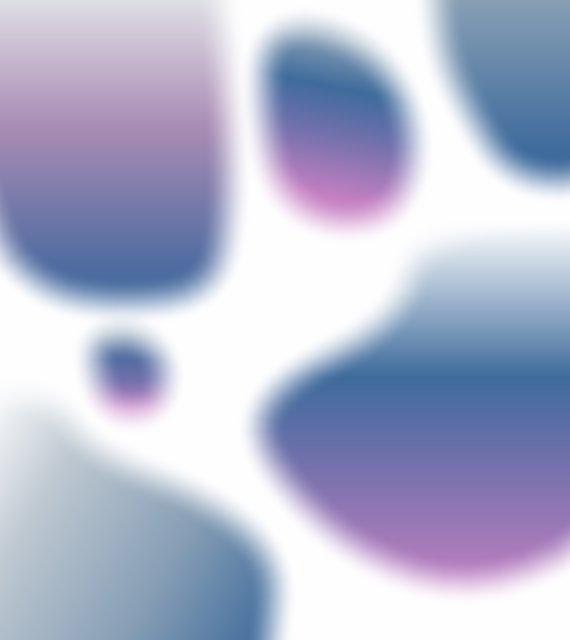
Write a WebGL 1 fragment shader that draws this background.

```glsl
precision highp float;
// Soft blurred blobs with blue, violet and orchid gradients on white.

uniform vec2 u_resolution;

// Lengths are in hundredths of the canvas height.
const float BLUR = 3.8;         // half width of the soft edges
const float TILT = 0.2;         // slant of the egg's gradient
const float DIAGONAL = 0.6;     // slant of the lower left gradient
const int STEPS = 5;            // straight pieces per curve span

const vec3 WHITE  = vec3(0.995, 0.995, 0.997);
const vec3 PALE   = vec3(0.87, 0.87, 0.895);
const vec3 SILVER = vec3(0.745, 0.785, 0.82);
const vec3 STEEL  = vec3(0.53, 0.62, 0.71);
const vec3 BLUE   = vec3(0.245, 0.42, 0.61);
const vec3 INDIGO = vec3(0.32, 0.425, 0.63);
const vec3 VIOLET = vec3(0.44, 0.44, 0.67);
const vec3 MAUVE  = vec3(0.665, 0.55, 0.71);
const vec3 ORCHID = vec3(0.77, 0.50, 0.76);

// Adds one outline piece: nearest squared distance and inside sign.
void addSegment(vec2 p, vec2 a, vec2 b, inout float nearest, inout float side) {
    vec2 edge = b - a;
    vec2 rel = p - a;
    vec2 gap = rel - edge * clamp(dot(rel, edge) / dot(edge, edge), 0.0, 1.0);
    nearest = min(nearest, dot(gap, gap));
    if ((a.y > p.y) != (b.y > p.y)) {
        float crossing = a.x + edge.x * (p.y - a.y) / edge.y;
        if (p.x < crossing) side = -side;
    }
}

// Coverage of a closed quadratic spline steered by eight control points.
float blob(vec2 p, vec2 c0, vec2 c1, vec2 c2, vec2 c3,
           vec2 c4, vec2 c5, vec2 c6, vec2 c7) {
    vec2 control[8];
    control[0] = c0; control[1] = c1; control[2] = c2; control[3] = c3;
    control[4] = c4; control[5] = c5; control[6] = c6; control[7] = c7;

    float nearest = 1e5;
    float side = 1.0;
    vec2 corner = c7;
    vec2 start = 0.5 * (c6 + c7);
    vec2 last = start;
    for (int i = 0; i < 8; i++) {
        vec2 finish = 0.5 * (corner + control[i]);
        for (int j = 1; j <= STEPS; j++) {
            float t = float(j) / float(STEPS);
            vec2 point = mix(mix(start, corner, t), mix(corner, finish, t), t);
            addSegment(p, last, point, nearest, side);
            last = point;
        }
        start = finish;
        corner = control[i];
    }
    return smoothstep(BLUR, -BLUR, side * sqrt(nearest));
}

// Four colour gradient with its stops in rising order.
vec3 ramp(float t, vec4 stops, vec3 a, vec3 b, vec3 c, vec3 d) {
    vec3 k = clamp((t - stops.xyz) / (stops.yzw - stops.xyz), 0.0, 1.0);
    return mix(mix(mix(a, b, k.x), c, k.y), d, k.z);
}

void main() {
    vec2 p = 100.0 * gl_FragCoord.xy / u_resolution.y;
    float depth = 100.0 - p.y;
    vec3 color = WHITE;

    // Upper left drop
    float mask = blob(p, vec2(32.0, 128.0), vec2(35.4, 87.0), vec2(35.9, 67.4),
        vec2(33.2, 54.4), vec2(19.5, 52.3), vec2(6.5, 54.4),
        vec2(-2.6, 64.8), vec2(-13.0, 120.0));
    color = mix(color, ramp(depth, vec4(0.0, 19.5, 41.0, 48.0),
        PALE, MAUVE, INDIGO, BLUE), mask);

    // Egg at the top
    mask = blob(p, vec2(50.1, 96.1), vec2(41.7, 94.5), vec2(40.9, 83.7),
        vec2(43.0, 70.1), vec2(52.1, 64.6), vec2(62.2, 66.8),
        vec2(65.1, 77.9), vec2(60.5, 90.2));
    color = mix(color, ramp(depth - TILT * (p.x - 52.7), vec4(6.0, 13.7, 21.0, 31.0),
        STEEL, BLUE, VIOLET, ORCHID), mask);

    // Upper right corner
    mask = blob(p, vec2(67.7, 107.8), vec2(68.8, 92.2), vec2(73.6, 81.8),
        vec2(79.7, 72.7), vec2(91.1, 71.1), vec2(104.0, 80.0),
        vec2(104.0, 113.0), vec2(78.0, 126.0));
    color = mix(color, mix(STEEL, BLUE, clamp(depth / 23.4, 0.0, 1.0)), mask);

    // Large wave on the right
    mask = blob(p, vec2(65.8, 64.8), vec2(62.8, 49.9), vec2(42.3, 39.5),
        vec2(39.7, 29.7), vec2(54.7, 13.4), vec2(75.5, 6.9),
        vec2(99.0, 19.3), vec2(104.0, 67.4));
    color = mix(color, ramp(depth, vec4(34.5, 59.0, 71.6, 93.0),
        WHITE, BLUE, VIOLET, ORCHID), mask);

    // Small bead
    mask = blob(p, vec2(19.5, 48.2), vec2(15.1, 46.9), vec2(14.8, 42.7),
        vec2(16.3, 37.2), vec2(20.2, 35.4), vec2(24.7, 36.7),
        vec2(25.8, 42.1), vec2(23.4, 46.4));
    color = mix(color, ramp(depth, vec4(52.0, 56.2, 59.3, 64.0),
        STEEL, INDIGO, VIOLET, ORCHID), mask);

    // Lower left hill
    mask = blob(p, vec2(-8.0, 38.8), vec2(7.8, 38.2), vec2(14.3, 29.0),
        vec2(32.6, 21.9), vec2(43.0, 12.8), vec2(42.4, 1.0),
        vec2(40.0, -11.0), vec2(-13.0, -11.0));
    color = mix(color, ramp(p.x + DIAGONAL * (depth - 65.1), vec4(-4.0, 14.3, 40.0, 63.0),
        WHITE, SILVER, STEEL, BLUE), mask);

    gl_FragColor = vec4(color, 1.0);
}
```
